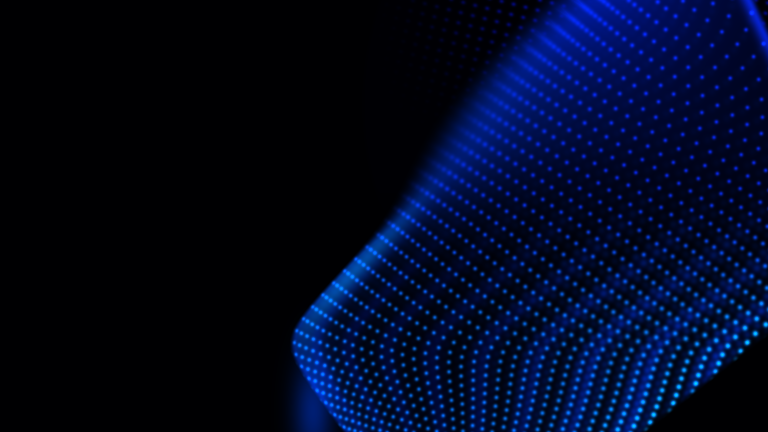
Reproduce this background procedurally as a Shadertoy shader.

```glsl
// A glowing blue sheet of dots that folds and sweeps across a black field.
// A curved (column, row) grid is laid over the sheet; its local Jacobian turns
// cell offsets back into canvas distances, so every dot stays round.

const float COLUMNS = 24.0;      // dot columns up to the middle contour
const float ROWS = 36.0;         // dot rows per canvas height
const float ROW_SHEAR = 0.45;    // downward slant of the rows
const float DOT_RADIUS = 0.0046;
const float BOKEH_RADIUS = 0.0095;
const float OUTER_SPACING = 0.45;
const float BAND_COLUMNS = 4.0;  // columns per light and dark band
const vec2 CORNER = vec2(0.63, 0.212);
const vec2 RIM_START = vec2(1.48, 0.0);   // lower right rim of the sheet
const vec2 RIM_END = vec2(1.778, 0.236);
const vec3 NIGHT = vec3(0.0, 0.0, 0.006);
const vec3 DEEP_BLUE = vec3(0.0, 0.055, 0.45);
const vec3 ROYAL_BLUE = vec3(0.0, 0.18, 0.68);
const vec3 VIOLET_BLUE = vec3(0.03, 0.16, 0.95);
const vec3 CYAN_BLUE = vec3(0.02, 0.58, 1.0);

// Left outline of the sheet: a rounded corner, bent upright near the top.
float outline(float y) {
    float h = y - CORNER.y;
    float bend = 0.095 * smoothstep(0.45, 0.9, y);
    return CORNER.x + 0.97 * length(vec2(h, 0.05)) + 0.2 * min(h, 0.0) - bend;
}

// Width of the sheet from its outline to the middle contour.
float sheetWidth(float y) {
    float h = y - 0.55;
    return 0.74 - (h > 0.0 ? 2.0 : 1.15) * h * h;
}

// Column coordinate, compressed towards the folded outline.
float columnAt(vec2 p) {
    float d = p.x - outline(p.y);
    float w = sheetWidth(p.y);
    float beyond = 0.5 * (d - w + length(vec2(d - w, 0.16)));
    float s = d / w + beyond * (1.0 / OUTER_SPACING - 1.0 / w);
    return sqrt(0.25 + 2.0 * max(s, 0.0)) - 0.5 + 2.0 * min(s, 0.0);
}

vec2 sheetGrid(vec2 p) {
    float row = p.y + ROW_SHEAR * (p.x - outline(p.y));
    return vec2(COLUMNS * columnAt(p), ROWS * row);
}

// Sum of soft round dots around the nearest grid cells.
float dots(vec2 p, float radius, vec2 shift) {
    const float E = 0.002;
    vec2 g = sheetGrid(p);
    mat2 jacobian = mat2((sheetGrid(p + vec2(E, 0.0)) - g) / E,
                         (sheetGrid(p + vec2(0.0, E)) - g) / E);
    mat2 toCanvas = inverse(jacobian);
    vec2 cell = fract(g + shift) - 0.5;
    float sum = 0.0;
    for (int j = -1; j <= 1; j++) {
        for (int i = -1; i <= 1; i++) {
            vec2 offset = toCanvas * (cell - vec2(i, j)) / radius;
            sum += exp(-dot(offset, offset));
        }
    }
    return min(sum, 1.4);
}

float glow(vec2 p, vec2 center, vec2 size) {
    vec2 q = (p - center) / size;
    return exp(-dot(q, q));
}

// Barely lit sheet behind the fold, with its own fine dots.
vec3 rearSheet(vec2 p) {
    float left = 0.83 + 0.7 * (p.y - 0.76) * (p.y - 0.76);
    float inside = smoothstep(left, left + 0.02, p.x) * smoothstep(0.45, 0.6, p.y);
    vec2 cell = fract(mat2(34.0, 10.0, -8.0, 40.0) * p) - 0.5;
    float speck = exp(-dot(cell, cell) * 28.0);
    float light = smoothstep(0.86, 1.25, p.x) * smoothstep(0.68, 1.0, p.y);
    return inside * (vec3(0.0, 0.001, 0.01) + vec3(0.01, 0.03, 0.45) * speck * light);
}

void mainImage(out vec4 fragColor, in vec2 fragCoord) {
    vec2 p = fragCoord / iResolution.y;
    float d = p.x - outline(p.y);
    float inward = max(d, 0.0);
    float upper = smoothstep(0.38, 0.72, p.y);
    float lower = 1.0 - smoothstep(0.2, 0.62, p.y);

    // Sheet boundaries: blurred above, crisp below.
    float softness = mix(0.008, 0.075, upper);
    float sheet = smoothstep(-softness, softness, d - 0.015 * upper);
    vec2 rim = normalize(RIM_END - RIM_START);
    float rimDist = dot(p - RIM_START, vec2(-rim.y, rim.x));
    float cornerDist = p.x - 1.735 - 0.46 * (1.0 - p.y);
    sheet *= smoothstep(-0.012, 0.006, rimDist);
    sheet *= 1.0 - smoothstep(-0.004, 0.02, cornerDist);
    float rimGlow = exp(-max(rimDist, 0.0) / 0.06);

    // Haze: bright fold, violet crown and dim bands along the columns.
    float band = 0.5 + 0.5 * cos(6.2832 * COLUMNS / BAND_COLUMNS * columnAt(p));
    float fold = exp(-inward / mix(0.06, 0.15, upper));
    float crown = smoothstep(0.75, 1.0, p.y);
    vec3 haze = mix(ROYAL_BLUE, DEEP_BLUE, 0.5 * crown) * fold * mix(0.4, 0.85, upper);
    haze += DEEP_BLUE * (0.05 + 0.3 * band * band * lower + 0.17 * upper);
    haze += DEEP_BLUE * 0.45 * glow(p, vec2(1.42, 1.02), vec2(0.25, 0.25));
    haze += CYAN_BLUE * 0.42 * exp(-pow((d - 0.028) / 0.03, 2.0))
          * exp(-pow((p.y - 0.36) / 0.14, 2.0));
    haze += VIOLET_BLUE * 0.7 * exp(-pow(cornerDist / 0.02, 2.0)) * upper;

    // Sharp dots fade into the blurred fold; bokeh gathers at lower right.
    float blur = upper * exp(-inward / 0.15);
    float nearby = lower * smoothstep(0.95, 1.55, p.x);
    float radius = DOT_RADIUS * (1.0 + 0.8 * blur + 0.3 * nearby);
    float sharp = dots(p, radius, vec2(0.0)) * (1.0 - 0.9 * blur);
    float bokeh = dots(p, BOKEH_RADIUS, vec2(0.35, 0.4));
    float coolness = clamp(0.75 * lower + 0.5 * rimGlow, 0.0, 1.0);
    vec3 dotColor = mix(VIOLET_BLUE, CYAN_BLUE, coolness);
    vec3 light = haze + dotColor * sharp * (0.82 + 0.7 * rimGlow * lower);
    light += ROYAL_BLUE * bokeh * (0.06 + 0.55 * nearby * mix(0.35, 1.0, band)) * (1.0 - blur);

    // Defocused tail outside the lower left outline.
    vec3 tail = ROYAL_BLUE * 0.65 * glow(p, vec2(0.725, 0.05), vec2(0.045, 0.12));
    vec3 color = NIGHT + rearSheet(p) * (1.0 - sheet) + tail + light * sheet;
    fragColor = vec4(clamp(color, 0.0, 1.0), 1.0);
}
```
